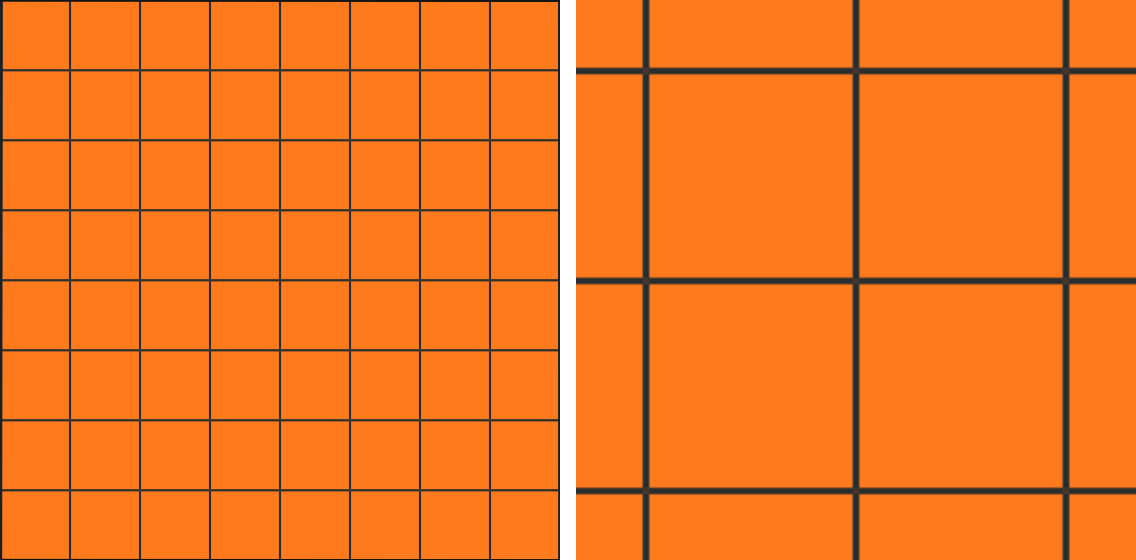
Left, the full canvas; right, a detail of the centre.
Write a three.js fragment shader that draws this pattern.

```glsl
// An orange board ruled into eight by eight equal squares by thin slate lines,
// closed by a darker, slightly uneven frame. Each line is a distance to the
// nearest multiple of the cell size, softened into a coverage value.

varying vec2 vUv;

const float CELLS = 8.0;
const float LINE_WIDTH = 0.0039;
const float SOFTNESS = 0.00195;
const float ROW_SHIFT = -0.0006;      // rows sit a hair below the even spacing
const float CROSSING_FADE = 0.12;     // slight lightening where lines meet

// Frame thickness: x at the start of each side, y at its end
const vec2 FRAME_LEFT = vec2(0.0040, 0.0050);
const vec2 FRAME_RIGHT = vec2(0.0032, 0.0036);
const vec2 FRAME_BOTTOM = vec2(0.0022, 0.0016);
const vec2 FRAME_TOP = vec2(0.0030, 0.0036);

const vec3 ORANGE = vec3(1.00, 0.48, 0.11);
const vec3 COLUMN_SLATE = vec3(0.13, 0.18, 0.205);
const vec3 ROW_SLATE = vec3(0.17, 0.18, 0.18);
const vec3 FRAME_SIDE = vec3(0.10, 0.13, 0.15);
const vec3 FRAME_CAP = vec3(0.08, 0.08, 0.08);

// Distance to the nearest inner division, leaving the outer edges free
float divisionDistance(float position) {
  float index = clamp(floor(position * CELLS + 0.5), 1.0, CELLS - 1.0);
  return abs(position - index / CELLS);
}

// Soft coverage of a band reaching from zero to the given extent
float band(float distance, float extent, float blur) {
  return 1.0 - smoothstep(extent - 0.5 * blur, extent + 0.5 * blur, distance);
}

// Frame side whose thickness drifts along its length
float frameSide(float distance, vec2 thickness, float along, float blur) {
  return band(distance, mix(thickness.x, thickness.y, along), blur);
}

void main() {
  vec2 blur = max(vec2(SOFTNESS), fwidth(vUv));

  // Inner grid
  float column = band(divisionDistance(vUv.x), 0.5 * LINE_WIDTH, blur.x);
  float row = band(divisionDistance(vUv.y - ROW_SHIFT), 0.5 * LINE_WIDTH, blur.y);
  vec3 color = mix(ORANGE, COLUMN_SLATE, column);
  color = mix(color, ROW_SLATE, row);
  color = mix(color, ORANGE, CROSSING_FADE * column * row);

  // Outer frame
  float sides = max(frameSide(vUv.x, FRAME_LEFT, vUv.y, blur.x),
                    frameSide(1.0 - vUv.x, FRAME_RIGHT, vUv.y, blur.x));
  float caps = max(frameSide(vUv.y, FRAME_BOTTOM, vUv.x, blur.y),
                   frameSide(1.0 - vUv.y, FRAME_TOP, vUv.x, blur.y));
  color = mix(color, FRAME_SIDE, sides);
  color = mix(color, FRAME_CAP, caps);

  gl_FragColor = vec4(color, 1.0);
}
```
